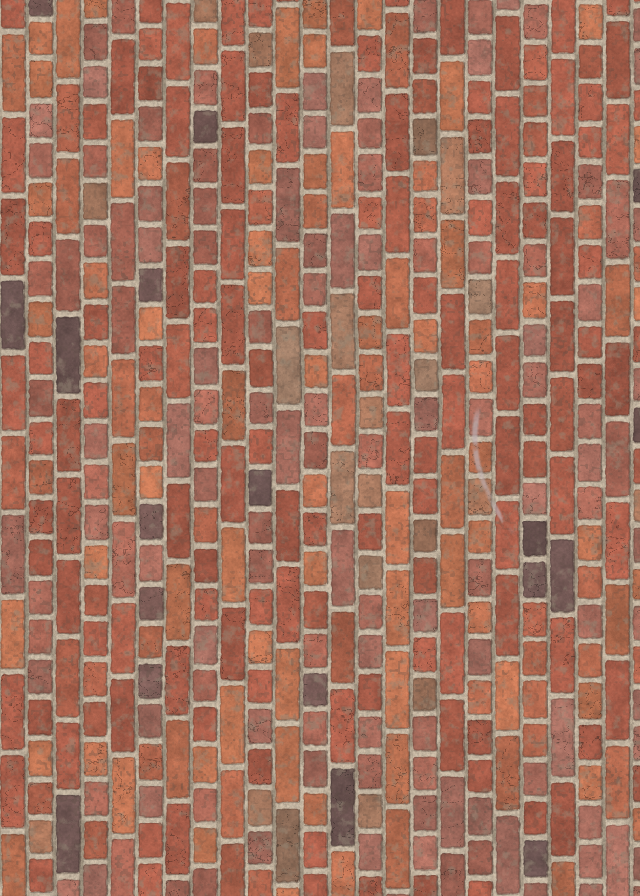
A Shadertoy shader for this texture:

```glsl
// Weathered brick wall turned on its side: columns of long bricks alternate with
// columns of half-length bricks. Each cell holds a noisy rounded box, coloured by
// its own hash, over pale mortar with grey streaks and shadowed joints.

// Sizes are fractions of the canvas height.
const float COLUMN_WIDTH = 0.03066;
const float COLUMN_SHIFT = 0.02;
const float LONG_BRICK   = 0.0891;
const float SIDE_GAP     = 0.0020;   // half the joint between columns
const float END_GAP      = 0.0031;   // half the joint between brick ends
const float CORNER       = 0.0028;
const float LENGTH_JITTER = 0.10;
const float EDGE_WEAR    = 0.0026;

const vec3 RED    = vec3(0.66, 0.365, 0.290);
const vec3 ORANGE = vec3(0.75, 0.460, 0.330);
const vec3 ROSE   = vec3(0.64, 0.430, 0.380);
const vec3 TAN    = vec3(0.58, 0.460, 0.380);
const vec3 PLUM   = vec3(0.42, 0.330, 0.320);
const vec3 MORTAR = vec3(0.79, 0.730, 0.650);
const vec3 GREY   = vec3(0.58, 0.530, 0.460);
const vec3 SHADOW = vec3(0.37, 0.310, 0.270);
const vec3 CHALK  = vec3(0.75, 0.690, 0.700);

float hash(vec2 p) {
    vec3 q = fract(vec3(p.xyx) * 0.1031);
    q += dot(q, q.yzx + 33.33);
    return fract((q.x + q.y) * q.z);
}

float noise(vec2 p) {
    vec2 i = floor(p), f = fract(p);
    f = f * f * (3.0 - 2.0 * f);
    return mix(mix(hash(i), hash(i + vec2(1, 0)), f.x),
               mix(hash(i + vec2(0, 1)), hash(i + vec2(1, 1)), f.x), f.y);
}

float fbm(vec2 p) {
    float sum = 0.0, amp = 0.5;
    for (int i = 0; i < 4; i++) {
        sum += amp * noise(p);
        p = p * 2.03 + 17.1;
        amp *= 0.5;
    }
    return sum / 0.9375;
}

float roundBox(vec2 p, vec2 halfSize, float r) {
    vec2 q = abs(p) - halfSize + r;
    return length(max(q, 0.0)) + min(max(q.x, q.y), 0.0) - r;
}

// Position of joint k in a column, in brick lengths
float joint(float column, float k) {
    return k + LENGTH_JITTER * (hash(vec2(column + 41.0, k + 70.0)) - 0.5);
}

// Mostly red; short bricks are duller than long ones
vec3 brickColor(vec2 id, bool isShort) {
    float pick = hash(id + 11.0), tone = hash(id + 83.0);
    vec3 c = mix(RED, ORANGE, smoothstep(0.35, 1.0, tone));
    float dull = isShort ? 0.40 : 0.20;
    if (pick < dull) c = mix(RED, ROSE, 0.4 + 0.6 * tone);
    if (pick > 0.91) c = mix(TAN, ORANGE, 0.5 * tone);
    if (pick > 0.955) c = mix(PLUM, ROSE, 0.35 * tone);
    return c * (0.91 + 0.17 * hash(id + 29.0));
}

void mainImage(out vec4 fragColor, in vec2 fragCoord) {
    float px = 1.0 / iResolution.y;
    vec2 uv = fragCoord * px;

    // Column and brick cell
    float sway = 0.0022 * (noise(vec2(uv.x * 8.0, uv.y * 9.0)) - 0.5);
    float across = (uv.x + sway) / COLUMN_WIDTH + COLUMN_SHIFT;
    float column = floor(across);
    bool isShort = mod(column, 2.0) > 0.5;
    float len = isShort ? 0.5 * LONG_BRICK : LONG_BRICK;
    float phase = isShort ? 0.73 - 0.03 * (column - 9.0)
                          : 0.667 + 0.25 * mod(column, 4.0) - 0.015 * (column - 8.0);
    float along = uv.y / len - phase;
    float k = floor(along);
    if (along < joint(column, k)) k -= 1.0;
    else if (along > joint(column, k + 1.0)) k += 1.0;
    float low = joint(column, k), high = joint(column, k + 1.0);
    vec2 id = vec2(column, k + 30.0);

    // Worn brick outline
    vec2 p = vec2((fract(across) - 0.5) * COLUMN_WIDTH, (along - 0.5 * (low + high)) * len);
    vec2 halfSize = 0.5 * vec2(COLUMN_WIDTH, (high - low) * len) - vec2(SIDE_GAP, END_GAP);
    halfSize -= 0.0007 * vec2(hash(id + 5.0), hash(id + 7.0));
    float d = roundBox(p, halfSize, CORNER) + EDGE_WEAR * (fbm(uv * 190.0) - 0.52);

    // Mortar: grey streaks along the columns, shadow on the right and lower sides
    float grain = fbm(uv * 420.0), patchy = fbm(uv * 24.0 + 9.0);
    float side = smoothstep(-0.001, 0.001, abs(p.x) - halfSize.x);
    float streak = side * smoothstep(0.25, 0.65, fbm(uv * vec2(90.0, 28.0)));
    vec3 mortar = mix(MORTAR, GREY, 0.75 * streak + 0.2 * patchy) * (0.84 + 0.3 * grain);
    float shade = max(smoothstep(-0.001, 0.0005, p.x - halfSize.x),
                      0.7 * smoothstep(-0.001, 0.0005, -p.y - halfSize.y));
    mortar = mix(mortar, SHADOW, 0.8 * shade * (1.0 - smoothstep(0.0002, 0.0021, d)));

    // Brick face: blotches, pits, mortar smears, cracks and darker rims
    float blotch = fbm(uv * 75.0 + id * 3.7);
    vec3 face = brickColor(id, isShort) * (0.76 + 0.30 * blotch + 0.18 * grain);
    face = mix(face, GREY, 0.5 * smoothstep(0.54, 0.82, fbm(uv * 110.0 + id * 5.1)));
    face = mix(face, SHADOW, 0.45 * smoothstep(0.66, 0.82, noise(uv * 310.0 + 3.0)) * patchy);
    float crack = abs(fbm(uv * vec2(45.0, 70.0) + id * 1.9) - 0.5);
    face *= 1.0 - 0.28 * (1.0 - smoothstep(0.0, 0.014, crack)) * step(0.6, hash(id + 3.0));
    face *= mix(0.80, 1.0, smoothstep(0.0, 0.0022, -d));

    vec3 color = mix(mortar, face, 1.0 - smoothstep(-0.8 * px, 0.8 * px, d));

    // Curved chalky scuff
    float bend = uv.y - 0.512;
    float scuff = 1.0 - smoothstep(0.001, 0.005, abs(uv.x - 0.530 - 3.69 * bend * bend));
    scuff *= smoothstep(0.40, 0.42, uv.y) * (1.0 - smoothstep(0.53, 0.55, uv.y));
    color = mix(color, CHALK, 0.7 * scuff * smoothstep(0.25, 0.6, fbm(uv * 60.0)));

    fragColor = vec4(clamp(color, 0.0, 1.0), 1.0);
}
```
